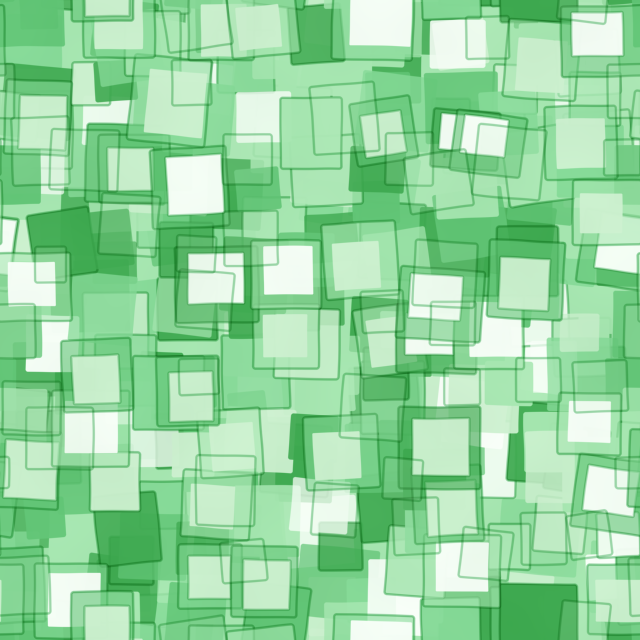
A WebGL 2 fragment shader for this pattern:

```glsl
#version 300 es
precision highp float;
// Seamless collage of overlapping green paper squares with thin ink outlines.
uniform vec2 u_resolution;
out vec4 fragColor;

const vec3 DARK  = vec3(0.24, 0.66, 0.31);
const vec3 LEAF  = vec3(0.38, 0.77, 0.46);
const vec3 FRESH = vec3(0.52, 0.85, 0.59);
const vec3 MINT  = vec3(0.65, 0.90, 0.69);
const vec3 PALE  = vec3(0.80, 0.94, 0.81);
const vec3 WHITE = vec3(0.97, 0.995, 0.97);
const vec3 INK   = vec3(0.58, 0.82, 0.64);   // multiplied into the paper
const float CORNER = 0.004;
const float LINE_HALF_WIDTH = 0.0018;

struct Paper {
  vec2 local;      // position in the sheet's own frame
  vec2 halfSize;
  vec2 home;       // sheet centre on the canvas
  vec4 pick;       // random choices
};

vec4 hash4(vec3 p) {
  vec4 q = fract(p.xyzx * vec4(0.1031, 0.1030, 0.0973, 0.1099));
  q += dot(q, q.wzxy + 33.33);
  return fract((q.xxyz + q.yzzw) * q.zywx);
}

float cornerSlope(vec2 corner, vec2 offset, float cells, float seed) {
  float angle = 6.2832 * hash4(vec3(mod(corner, cells), seed)).x;
  return dot(vec2(cos(angle), sin(angle)), offset);
}

// Gradient noise that wraps on the unit square.
float gradientNoise(vec2 p, float cells, float seed) {
  vec2 i = floor(p * cells), f = fract(p * cells), e = vec2(1.0, 0.0);
  vec2 u = f * f * f * (f * (f * 6.0 - 15.0) + 10.0);
  float low  = mix(cornerSlope(i, f, cells, seed),
                   cornerSlope(i + e.xy, f - e.xy, cells, seed), u.x);
  float high = mix(cornerSlope(i + e.yx, f - e.yx, cells, seed),
                   cornerSlope(i + e.xx, f - e.xx, cells, seed), u.x);
  return mix(low, high, u.y);
}

float roundedBox(vec2 p, vec2 halfSize, float radius) {
  vec2 q = abs(p) - halfSize + radius;
  return length(max(q, 0.0)) + min(max(q.x, q.y), 0.0) - radius;
}

vec3 fillPaper(vec3 under, float d, vec3 tint, float alpha, float aa) {
  return mix(under, tint, alpha * (1.0 - smoothstep(-aa, aa, d)));
}

vec3 inkOutline(vec3 under, float d, float strength, float aa) {
  float line = 1.0 - smoothstep(-aa, aa, abs(d) - LINE_HALF_WIDTH);
  return under * mix(vec3(1.0), INK, strength * line);
}

vec3 greenTone(float t) {
  vec3 c = mix(DARK, LEAF, step(0.24, t));
  c = mix(c, FRESH, step(0.40, t));
  c = mix(c, MINT, step(0.55, t));
  c = mix(c, PALE, step(0.78, t));
  return mix(c, WHITE, step(0.94, t));
}

// Jittered, slightly turned sheet belonging to one wrapped grid cell.
Paper paperAt(vec2 p, vec2 cell, float cells, float seed, vec2 sizeRange) {
  vec2 id = mod(cell, cells);
  vec4 place = hash4(vec3(id, seed));
  vec4 pick = hash4(vec3(id, seed + 53.0));
  vec2 home = (cell + 0.5 + 0.8 * (place.xy - 0.5)) / cells;
  float turn = place.z - 0.5;
  float angle = 1.3 * turn * turn * turn;
  float c = cos(angle), s = sin(angle);
  vec2 aspect = mix(vec2(0.87), vec2(1.06), pick.wx);
  return Paper(mat2(c, -s, s, c) * (p - home),
               mix(sizeRange.x, sizeRange.y, place.w) * aspect, home, pick);
}

// Flat sheets whose tones gather into loose light and dark patches.
vec3 sheetLayer(vec3 col, vec2 p, float cells, float seed, float aa) {
  for (int k = 0; k < 9; k++) {
    vec2 cell = floor(p * cells) + vec2(k % 3, k / 3) - 1.0;
    Paper s = paperAt(p, cell, cells, seed, vec2(0.032, 0.06));
    float d = roundedBox(s.local, s.halfSize, CORNER);
    float tone = s.pick.y + 0.4 * gradientNoise(s.home, 4.0, 7.0);
    col = fillPaper(col, d, greenTone(tone), mix(0.72, 1.0, s.pick.z), aa);
    col = inkOutline(col, d, step(0.75, s.pick.x), aa);
  }
  return col;
}

// Translucent outlined frames, most holding a smaller bright sheet.
vec3 frameLayer(vec3 col, vec2 p, float cells, float seed, float aa) {
  for (int k = 0; k < 9; k++) {
    vec2 cell = floor(p * cells) + vec2(k % 3, k / 3) - 1.0;
    Paper s = paperAt(p, cell, cells, seed, vec2(0.05, 0.066));
    float shown = step(s.pick.z, 0.64);
    float d = roundedBox(s.local, s.halfSize, CORNER);
    col = fillPaper(col, d, greenTone(mix(0.2, 0.76, s.pick.y)), 0.6 * shown, aa);
    col = inkOutline(col, d, shown, aa);
    vec2 shift = 0.024 * (s.pick.xw - 0.5);
    float inner = roundedBox(s.local - shift, s.halfSize * mix(0.6, 0.76, s.pick.x), 0.002);
    vec3 bright = mix(PALE, WHITE, step(0.58, s.pick.w));
    col = fillPaper(col, inner, bright, 0.96 * shown, aa);
    col = inkOutline(col, inner, 0.75 * shown * step(s.pick.y, 0.45), aa);
  }
  return col;
}

// Loose outlines with a faint veil of paper inside.
vec3 outlineLayer(vec3 col, vec2 p, float cells, float seed, float aa) {
  for (int k = 0; k < 9; k++) {
    vec2 cell = floor(p * cells) + vec2(k % 3, k / 3) - 1.0;
    Paper s = paperAt(p, cell, cells, seed, vec2(0.026, 0.055));
    float shown = step(s.pick.z, 0.42);
    float d = roundedBox(s.local, s.halfSize, CORNER);
    col = fillPaper(col, d, PALE, 0.16 * shown, aa);
    col = inkOutline(col, d, 0.85 * shown, aa);
  }
  return col;
}

void main() {
  vec2 uv = gl_FragCoord.xy / u_resolution;
  float aa = 0.8 / min(u_resolution.x, u_resolution.y);
  // Hand-cut wobble of the edges
  vec2 p = uv + 0.0022 * vec2(gradientNoise(uv, 14.0, 21.0), gradientNoise(uv, 14.0, 34.0));
  vec3 col = MINT;
  for (int layer = 0; layer < 3; layer++)
    col = sheetLayer(col, p, 9.0, 3.0 + 11.0 * float(layer), aa);
  col = frameLayer(col, p, 8.0, 71.0, aa);
  col = outlineLayer(col, p, 9.0, 97.0, aa);
  // Soft wash
  col += 0.02 * gradientNoise(uv, 9.0, 45.0);
  fragColor = vec4(clamp(col, 0.0, 1.0), 1.0);
}
```
